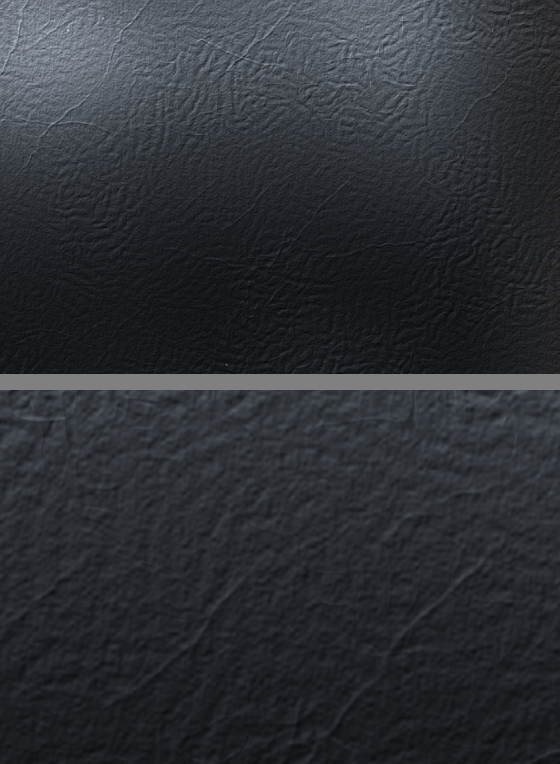
Top, the full canvas; bottom, a detail of the centre.
A WebGL 2 fragment shader for this texture:

```glsl
#version 300 es
precision highp float;
// Dark creased leather under soft window light. Oriented wave kernels scattered
// on a grid merge into wrinkles, a vein net, thin folds and a fine pebble grain
// are added, and the height slope towards the light shades a smooth glow.
uniform vec2 u_resolution;
out vec4 fragColor;

vec2 hash2(vec2 p) {
    vec3 q = fract(vec3(p.xyx) * vec3(0.1031, 0.1030, 0.0973));
    q += dot(q, q.yzx + 33.33);
    return fract((q.xx + q.yz) * q.zy);
}

float noise(vec2 p) {
    vec2 i = floor(p), f = fract(p);
    f = f * f * (3.0 - 2.0 * f);
    float a = mix(hash2(i).x, hash2(i + vec2(1, 0)).x, f.x);
    float b = mix(hash2(i + vec2(0, 1)).x, hash2(i + vec2(1, 1)).x, f.x);
    return mix(a, b, f.y);
}

// Waves whose direction drifts over the hide; narrow valleys, broad tops
float wrinkles(vec2 p, float cells, float waves, float scatter) {
    vec2 q = p * cells, id = floor(q), sum = vec2(0);
    for (int j = -1; j <= 1; j++)
    for (int i = -1; i <= 1; i++) {
        vec2 cell = id + vec2(i, j);
        vec2 r = hash2(cell + 57.0);
        vec2 d = q - cell - r;
        float angle = 0.3 + 4.2 * noise(cell / cells * 2.3 + 8.0) + scatter * (r.x - 0.5);
        float phase = 6.2832 * (waves * dot(d, vec2(cos(angle), sin(angle))) + r.y * 5.0);
        float w = max(0.0, 1.0 - dot(d, d));
        sum += w * w * vec2(cos(phase), sin(phase));
    }
    float crest = sum.x / (length(sum) + 0.25);
    float valley = 0.5 - 0.5 * crest;
    return 1.0 - 2.0 * valley * valley;
}

// Thin folds of many lengths, mostly rising to the right
float folds(vec2 p) {
    float h = 0.0;
    p += 0.04 * vec2(noise(p * 9.0), noise(p * 9.0 + 40.0));
    p += 0.012 * vec2(noise(p * 40.0), noise(p * 45.0 + 9.0));
    for (int i = 0; i < 36; i++) {
        vec2 r = hash2(vec2(i, 3.7)), s = hash2(vec2(i, 91.3));
        float angle = mix(-0.8, 1.3, sqrt(s.x));
        vec2 dir = vec2(cos(angle), sin(angle));
        vec2 d = p - r * vec2(1.5, 1.0);
        float along = dot(d, dir) / (0.06 + 0.26 * s.y * s.y);
        float across = dot(d, vec2(-dir.y, dir.x)) / 0.0032;
        h += exp(-across * across) * (1.0 - smoothstep(0.3, 1.0, abs(along))) * (0.4 + 0.6 * s.y);
    }
    return h;
}

// Branching thin ridges along the middle level of a noise field
float veins(vec2 p) {
    float a = abs(noise(p * vec2(20.0, 30.0)) - 0.5);
    float b = abs(noise(p.yx * vec2(26.0, 38.0) + 33.0) - 0.5);
    return exp(-a * 16.0) + 0.7 * exp(-b * 14.0);
}

float height(vec2 p) {
    vec2 w = p + 0.016 * vec2(noise(p * 24.0), noise(p * 24.0 + 70.0));
    w += 0.004 * vec2(noise(p * 75.0), noise(p * 75.0 + 30.0));
    float depth = mix(0.5, 1.1, smoothstep(0.25, 0.65, noise(p * 4.0 + 21.0)));
    depth *= 1.0 - 0.45 * exp(-6.0 * dot(p - vec2(0.1, 0.9), p - vec2(0.1, 0.9)));
    float h = 0.45 * wrinkles(w, 14.0, 2.4, 1.8) + 0.36 * wrinkles(w + 5.0, 28.0, 1.6, 2.8);
    return depth * (h + 0.4 * veins(w)) + 0.65 * folds(p);
}

float grain(vec2 p) {
    return noise(p * 190.0) + 0.7 * noise(p.yx * 270.0 + 11.0) - 0.85;
}

// Broad reflected light: two glows at the top, dark base and corner
float glow(vec2 p) {
    vec2 a = (p - vec2(0.08, 0.87)) / vec2(0.31, 0.25);
    vec2 b = (p - vec2(0.95, 1.02)) / vec2(0.27, 0.3);
    float light = 0.096 + 0.2 * smoothstep(0.15, 1.03, p.y);
    light += 0.21 * exp(-dot(a, a)) + 0.18 * exp(-dot(b, b));
    light *= 1.0 - 0.4 * smoothstep(1.1, 1.5, p.x) * smoothstep(0.35, 0.8, p.y);
    light += 0.06 * smoothstep(1.2, 1.5, p.x) * (1.0 - smoothstep(0.2, 0.55, p.y));
    return light * (0.85 + 0.3 * noise(p * 3.5 + 4.0));
}

void main() {
    vec2 p = gl_FragCoord.xy / u_resolution.y;
    vec2 toLight = 0.0026 * normalize(vec2(-0.55, 1.0));
    float h = height(p);
    float slope = h - height(p + toLight);
    float pebble = grain(p) - grain(p + toLight);

    // Relief scales the glow; lit flanks also catch a faint sheen
    float light = glow(p);
    light *= max(0.3, 1.0 + 0.72 * slope + 0.09 * (h - 0.5) + 0.32 * pebble);
    light += 0.07 * max(slope, 0.0) + 0.018 * pebble;

    // Cool highlights, warmer towards the right edge
    vec3 cool = vec3(0.94, 1.0, 1.08);
    vec3 tint = mix(cool, vec3(1.04, 1.0, 0.95), 0.6 * smoothstep(1.2, 1.5, p.x));
    vec3 color = tint * light + vec3(0.0, 0.002, 0.006);

    // Sparse pale dust
    vec2 cell = floor(p * 9.0), spot = hash2(cell + 130.0);
    float dust = length(fract(p * 9.0) - 0.2 - 0.6 * spot) / 9.0;
    color += 0.3 * step(0.97, hash2(cell + 17.0).x) * (1.0 - smoothstep(0.001, 0.004, dust));

    fragColor = vec4(clamp(color, 0.0, 1.0), 1.0);
}
```
